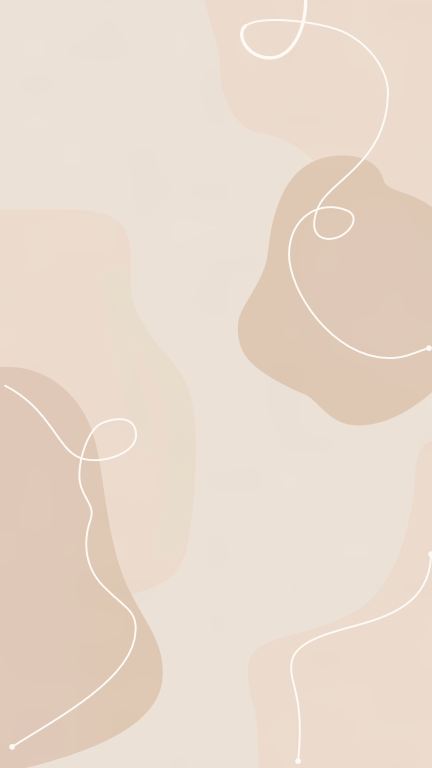
A Shadertoy shader for this background:

```glsl
const vec2 CANVAS = vec2(100.0, 177.8);   // units: percent of the width
const vec3 CREAM = vec3(0.925, 0.882, 0.839);
const vec3 BLUSH = vec3(0.925, 0.859, 0.804);
const vec3 SAGE  = vec3(0.905, 0.863, 0.796);
const vec3 TAN   = vec3(0.871, 0.784, 0.702);
const vec3 ROSE  = vec3(0.875, 0.785, 0.722);
const vec3 INK   = vec3(0.992, 0.982, 0.965);
const float THIN = 0.22, BOLD = 0.38, DOT = 0.65;   // stroke half widths, dot radius
const float MOTTLE = 0.006;
const int STEPS = 16;                               // pieces per curve

// Path state
vec2 point, pen, handle, pathStart;
float nearest, side, pixel;

void moveTo(vec2 p) {
    pen = pathStart = p;
    nearest = 1e6;
    side = 1.0;
}
// Adds an edge: squared distance and crossing parity
void lineTo(vec2 p) {
    vec2 edge = p - pen, rel = point - pen;
    vec2 gap = rel - edge * clamp(dot(rel, edge) / max(dot(edge, edge), 1e-6), 0.0, 1.0);
    nearest = min(nearest, dot(gap, gap));
    bool below = pen.y <= point.y;
    if (below != (p.y <= point.y) && (edge.x * rel.y > edge.y * rel.x) == below) side = -side;
    pen = p;
}
// Cubic Bezier from the pen: two handles, then the end
void curveTo(mat3x2 c) {
    vec2 a = pen;
    for (int i = 1; i <= STEPS; i++) {
        float t = float(i) / float(STEPS), s = 1.0 - t;
        lineTo(s * s * s * a + 3.0 * s * t * (s * c[0] + t * c[1]) + t * t * t * c[2]);
    }
    handle = c[1];
}
// Continues the last curve with its handle mirrored
void smoothTo(mat2 c) { curveTo(mat3x2(2.0 * pen - handle, c[0], c[1])); }

float cover(float d) { return clamp(0.5 - d / pixel, 0.0, 1.0); }
float fillPath() { lineTo(pathStart); return cover(side * sqrt(nearest)); }
float strokePath(float halfWidth) { return cover(sqrt(nearest) - halfWidth); }
float softStroke(float halfWidth) {
    return 1.0 - smoothstep(halfWidth * 0.7, halfWidth * 1.2, sqrt(nearest));
}
float dotAt(vec2 center) { return cover(length(point - center) - DOT); }

float hash(vec2 p) {
    vec3 q = fract(p.xyx * 0.1031);
    q += dot(q, q.yzx + 33.33);
    return fract((q.x + q.y) * q.z);
}
float noise(vec2 p) {
    vec2 i = floor(p), f = smoothstep(0.0, 1.0, fract(p));
    return mix(mix(hash(i), hash(i + vec2(1, 0)), f.x),
               mix(hash(i + vec2(0, 1)), hash(i + vec2(1, 1)), f.x), f.y);
}

void mainImage(out vec4 fragColor, in vec2 fragCoord) {
    point = fragCoord / iResolution.xy * CANVAS;
    pixel = CANVAS.x / iResolution.x;

    // Blush shapes: upper right, lower right, left
    moveTo(vec2(47, 180));
    curveTo(mat3x2(48.5, 171, 51, 167, 51, 161)); smoothTo(mat2(55, 147.5, 60, 147));
    smoothTo(mat2(71, 143, 75, 138)); lineTo(vec2(105, 125)); lineTo(vec2(105, 180));
    float blush = fillPath();
    moveTo(vec2(101, 76));
    curveTo(mat3x2(95, 75, 96.5, 68, 95.7, 63)); smoothTo(mat2(92.5, 43.5, 84, 37.5));
    smoothTo(mat2(66, 31.5, 60.5, 28.3)); smoothTo(mat2(58, 18, 59, 13));
    smoothTo(mat2(59.5, 4, 60, -1)); lineTo(vec2(101, -1));
    blush = max(blush, fillPath());
    moveTo(vec2(-1, 129.3)); lineTo(vec2(17, 129.3));
    curveTo(mat3x2(27, 129, 30.3, 126, 30.3, 118)); smoothTo(mat2(29.5, 108.5, 34, 101.5));
    smoothTo(mat2(44, 91.5, 45, 82)); smoothTo(mat2(44.8, 57, 43, 50));
    smoothTo(mat2(35, 41.5, 30, 40)); lineTo(vec2(-1, 40));
    float leftBlush = fillPath();
    vec3 color = mix(CREAM, BLUSH, max(blush, leftBlush));

    // Sage brush marks inside the left shape
    moveTo(vec2(26.5, 113));
    curveTo(mat3x2(31, 102, 41, 92, 41.5, 80)); smoothTo(mat2(42, 60, 39, 51.5));
    float sage = softStroke(3.2) * 0.8;
    moveTo(vec2(27, 105)); curveTo(mat3x2(29, 93, 31, 85, 34, 75));
    sage = max(sage, softStroke(2.6) * 0.5);
    color = mix(color, SAGE, sage * leftBlush);

    // Tan shapes with a rose tint: right, left
    moveTo(vec2(78.7, 141.8));
    curveTo(mat3x2(84, 142, 88, 140, 89, 135.5)); curveTo(mat3x2(91, 133, 96, 133.5, 101, 129));
    lineTo(vec2(101, 88)); curveTo(mat3x2(97, 84, 90, 79.3, 83, 79.3));
    smoothTo(mat2(74, 85, 70.5, 86.5)); smoothTo(mat2(62, 90.3, 58.5, 93.5));
    smoothTo(mat2(54.7, 101, 55.3, 104)); smoothTo(mat2(61, 113, 61.8, 118));
    smoothTo(mat2(62.5, 126, 65, 132)); smoothTo(mat2(72, 141.6, 78.7, 141.8));
    float rose = 1.0 - smoothstep(8.0, 28.0, length(point - vec2(88, 110)));
    color = mix(color, mix(TAN, ROSE, rose), fillPath());
    moveTo(vec2(-1, 92.7));
    curveTo(mat3x2(9, 94, 17, 88, 20.5, 80)); smoothTo(mat2(23.5, 62, 27, 49));
    smoothTo(mat2(37.7, 32, 37.7, 22)); smoothTo(mat2(27, 5, 4, -0.5)); lineTo(vec2(-1, -1));
    rose = 1.0 - smoothstep(8.0, 30.0, point.x);
    color = mix(color, mix(TAN, ROSE, rose), fillPath());
    color += MOTTLE * (noise(point * 0.12) - 0.5);

    // Ink lines: upper right, left, lower right
    moveTo(vec2(70.7, 179));
    curveTo(mat3x2(71.2, 172, 68, 164.4, 62.5, 164.4)); smoothTo(mat2(54.5, 170, 56.8, 171.8));
    float ink = strokePath(BOLD);
    moveTo(pen);
    curveTo(mat3x2(60, 174.3, 72, 173, 78, 171)); smoothTo(mat2(90, 162.5, 89.8, 156));
    curveTo(mat3x2(89.5, 140, 76, 136, 73.5, 129.5)); smoothTo(mat2(75, 121.8, 78, 122.8));
    smoothTo(mat2(83.5, 127.5, 80.5, 129)); curveTo(mat3x2(74, 131.8, 67, 127.5, 66.9, 119));
    smoothTo(mat2(77, 95, 90, 94.9)); curveTo(mat3x2(94, 94.9, 96, 96.3, 99.3, 97.2));
    ink = max(ink, max(strokePath(THIN), dotAt(pen)));
    moveTo(vec2(1.2, 88.5));
    curveTo(mat3x2(11, 83.5, 13, 75, 17.5, 72.3)); smoothTo(mat2(31.5, 72.5, 31.5, 77));
    smoothTo(mat2(27, 81.3, 23.5, 79.8)); smoothTo(mat2(17.3, 69, 18.8, 65));
    smoothTo(mat2(22, 60.5, 20.8, 57)); smoothTo(mat2(19, 47, 24, 42));
    smoothTo(mat2(31.5, 36.5, 31.4, 32)); curveTo(mat3x2(31.2, 21, 14, 12, 2.8, 4.9));
    ink = max(ink, max(strokePath(THIN), dotAt(pen)));
    moveTo(vec2(99.8, 49.5));
    curveTo(mat3x2(99.5, 38, 90, 35, 81, 32.6)); smoothTo(mat2(67.5, 28, 67.4, 23.5));
    smoothTo(mat2(70.5, 16, 69, 1.6));
    ink = max(ink, max(strokePath(THIN), max(dotAt(pen), dotAt(pathStart))));
    fragColor = vec4(mix(color, INK, ink), 1.0);
}
```
